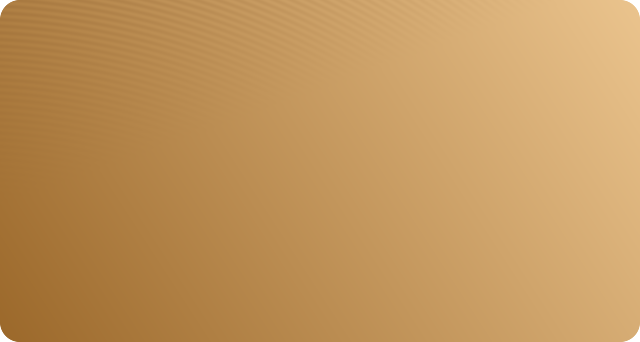
A WebGL 2 fragment shader for this background:

```glsl
#version 300 es
precision highp float;
// Rounded bronze card: a diagonal gold gradient with fine arcs fading from the upper left.

uniform vec2 u_resolution;
out vec4 outColor;

const float TAU = 6.2831853;
const vec3 PAPER = vec3(1.0);
const vec3 BRONZE = vec3(0.608, 0.408, 0.165);
const vec3 GOLD = vec3(0.920, 0.768, 0.555);
const vec3 ARC_SHADE = vec3(0.56, 0.38, 0.19);

// Signed distance to a rounded box centred on the origin.
float roundedBox(vec2 p, vec2 halfSize, float radius) {
    vec2 q = abs(p) - halfSize + radius;
    return length(max(q, 0.0)) + min(max(q.x, q.y), 0.0) - radius;
}

// Linear ramp from the lower left corner (0) to the upper right corner (1).
float diagonalRamp(vec2 p, vec2 size, vec2 direction) {
    return clamp(dot(p, direction) / dot(size, direction), 0.0, 1.0);
}

// Soft concentric rings, from 0 to 1.
float rings(vec2 p, vec2 center, float spacing) {
    return 0.5 + 0.5 * cos(TAU * length(p - center) / spacing);
}

// Fades from the upper left corner along a sloping front.
float cornerFade(vec2 p, float slope, float reach) {
    float depth = (1.0 - p.y) + slope * p.x;
    return clamp(1.0 - depth / reach, 0.0, 1.0);
}

void main() {
    // Canvas height is one unit.
    vec2 p = gl_FragCoord.xy / u_resolution.y;
    vec2 size = vec2(u_resolution.x / u_resolution.y, 1.0);
    float pixel = 1.0 / u_resolution.y;

    // Base gradient
    vec3 color = mix(BRONZE, GOLD, diagonalRamp(p, size, vec2(1.0, 0.65)));

    // Fine arcs
    float arcs = rings(p, vec2(-0.1, -1.18), 0.0195);
    color = mix(color, ARC_SHADE, 0.28 * arcs * cornerFade(p, 0.37, 0.62));

    // Rounded card edge
    float edge = roundedBox(p - 0.5 * size, 0.5 * size, 0.058);
    float card = 1.0 - smoothstep(-0.5 * pixel, 0.5 * pixel, edge);
    outColor = vec4(mix(PAPER, color, card), 1.0);
}
```
